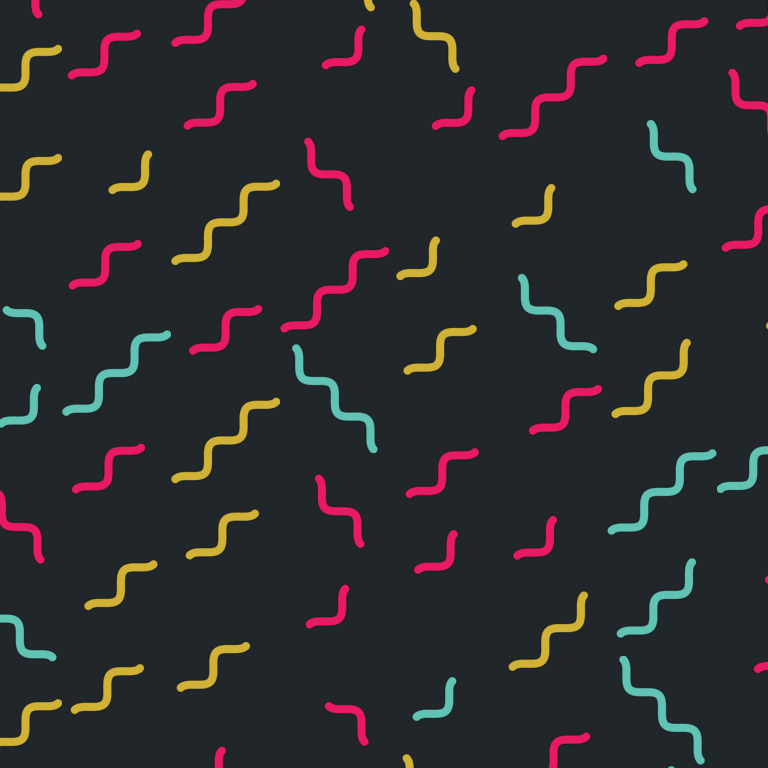
This pattern is drawn by a WebGL 2 fragment shader. Its source:

```glsl
#version 300 es
precision highp float;

uniform vec2 u_resolution;
out vec4 fragColor;

// Colours
const vec3 BACKGROUND = vec3(0.128, 0.148, 0.170);
const vec3 RIM        = vec3(0.085, 0.100, 0.115);
const vec3 PINK       = vec3(0.905, 0.100, 0.385);
const vec3 TEAL       = vec3(0.380, 0.765, 0.705);
const vec3 MUSTARD    = vec3(0.815, 0.700, 0.215);
const float PINK_SHARE = 0.43;
const float TEAL_SHARE = 0.30;

// Sizes, as fractions of the canvas
const float CELL      = 0.142;   // room for one squiggle
const float HALF_WAVE = 0.0328;  // length of one bend
const float AMPLITUDE = 0.0108;
const float RADIUS    = 0.0053;  // half of the stroke width
const float RIM_WIDTH = 0.0016;
const float SOFTNESS  = 0.0011;

// Layout
const float FALLING_SHARE = 0.23;
const float COLUMN_SHIFT  = 0.618;
const vec2  GRID_ORIGIN   = vec2(0.061, 0.037);
const uint  SEED          = 11u;

const float PI = 3.14159265;
const float DIAGONAL = 0.70710678;

// Three random values in 0..1 per cell and channel (integer PCG hash)
vec3 hashCell(ivec2 cell, uint channel) {
    uvec3 h = uvec3(uvec2(cell + 64), channel + SEED) * 1664525u + 1013904223u;
    h.x += h.y * h.z; h.y += h.z * h.x; h.z += h.x * h.y;
    h ^= h >> 16u;
    h.x += h.y * h.z; h.y += h.z * h.x; h.z += h.x * h.y;
    return vec3(h >> 8u) / 16777216.0;
}

// Number of bends, from two to five
float pickBends(float r) {
    return 2.0 + step(0.31, r) + step(0.69, r) + step(0.82, r);
}

vec3 pickColour(float r) {
    if (r < PINK_SHARE) return PINK;
    return r < PINK_SHARE + TEAL_SHARE ? TEAL : MUSTARD;
}

// Distance to a cosine wave along x, refined by Gauss-Newton steps
float waveDistance(vec2 p, float halfLength, float amplitude) {
    float k = PI / HALF_WAVE;
    float t = clamp(p.x, -halfLength, halfLength);
    for (int i = 0; i < 7; i++) {
        float phase = k * (t + halfLength);
        float slope = -amplitude * k * sin(phase);
        float gap = amplitude * cos(phase) - p.y;
        t -= (t - p.x + gap * slope) / (1.0 + slope * slope);
        t = clamp(t, -halfLength, halfLength);
    }
    return length(p - vec2(t, amplitude * cos(k * (t + halfLength))));
}

void main() {
    float canvas = min(u_resolution.x, u_resolution.y);
    vec2 uv = gl_FragCoord.xy / canvas;

    // Columns of cells, each slid by its own amount
    vec2 grid = (uv + GRID_ORIGIN) / CELL;
    grid.y += fract(floor(grid.x) * COLUMN_SHIFT);
    ivec2 cell = ivec2(floor(grid));
    vec2 local = (fract(grid) - 0.5) * CELL;

    // Traits of the squiggle in this cell
    vec3 shape = hashCell(cell, 0u);
    vec3 place = hashCell(cell, 1u);
    float bends = pickBends(shape.x);
    bool falling = shape.y < FALLING_SHARE;
    float halfLength = 0.5 * bends * HALF_WAVE;
    float amplitude = falling && bends < 2.5 ? -AMPLITUDE : AMPLITUDE;

    // Scatter only as far as the squiggle stays inside its cell
    float extent = (halfLength + AMPLITUDE) * DIAGONAL + RADIUS + RIM_WIDTH;
    float room = max(0.5 * CELL - extent, 0.0);
    local -= (place.xy * 2.0 - 1.0) * room;

    // Turn to the rising or falling diagonal
    vec2 along = DIAGONAL * vec2(1.0, falling ? -1.0 : 1.0);
    vec2 across = falling ? vec2(DIAGONAL) : vec2(-DIAGONAL, DIAGONAL);
    vec2 p = vec2(dot(local, along), dot(local, across));

    // Dark rim below, coloured stroke on top
    float dist = waveDistance(p, halfLength, amplitude) - RADIUS;
    float edge = max(SOFTNESS, 0.6 / canvas);
    float rim = 1.0 - smoothstep(0.0, RIM_WIDTH + edge, dist);
    float stroke = 1.0 - smoothstep(-edge, edge, dist);
    vec3 colour = mix(BACKGROUND, RIM, 0.6 * rim);
    colour = mix(colour, pickColour(shape.z), stroke);
    fragColor = vec4(colour, 1.0);
}
```
